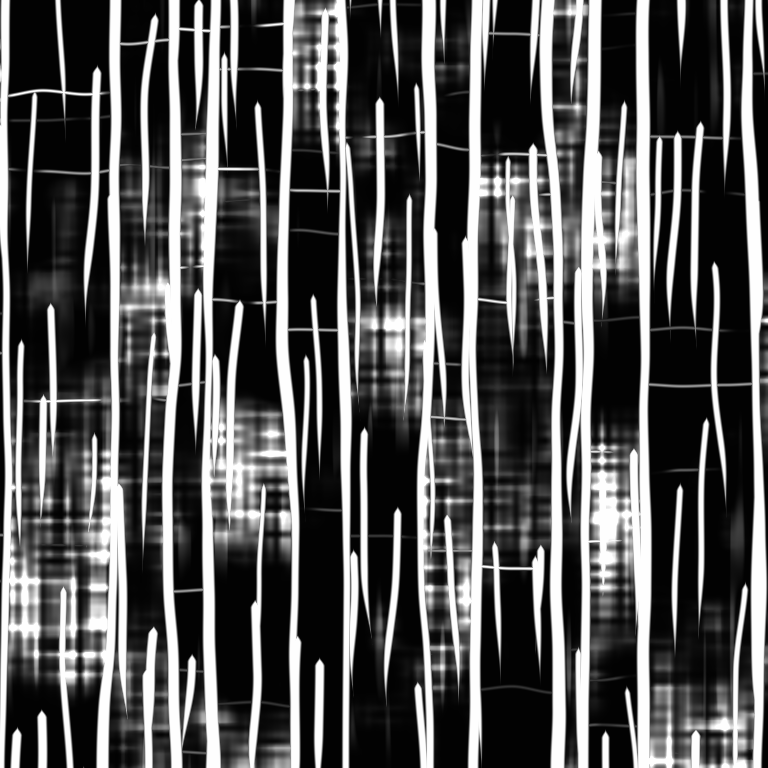
Reproduce this pattern procedurally as a WebGL 1 fragment shader.

```glsl
precision highp float;
// Irregular white vertical strands on black, with faint woven patches and rungs between them.
uniform vec2 u_resolution;

const float LONG_COUNT = 12.0;       // full-height strands across the canvas
const float LONG_HALF_WIDTH = 0.0064;
const float LONG_WANDER = 0.026;
const float SHORT_COUNT = 30.0;      // columns of broken strands
const float SHORT_HALF_WIDTH = 0.0046;
const float SHORT_CELL = 0.42;       // height holding one broken strand
const float SHORT_LEAN = 0.022;
const float EDGE_SOFTNESS = 0.0019;
const float RUNG_ROWS = 17.0;
const float RUNG_CHANCE = 0.34;
const float RUNG_HALF_HEIGHT = 0.0016;
const vec2 WARP_THREADS = vec2(125.0, 9.0);
const vec2 WEFT_THREADS = vec2(14.0, 115.0);
const float WEAVE_GAIN = 1.75;
const vec3 INK = vec3(0.008);
const vec3 PAPER = vec3(0.995);

float hash(vec2 p) {
  return fract(sin(dot(p, vec2(127.1, 311.7))) * 43758.545);
}

float noise(vec2 p) {
  vec2 cell = floor(p), f = fract(p);
  f = f * f * (3.0 - 2.0 * f);
  float low = mix(hash(cell), hash(cell + vec2(1.0, 0.0)), f.x);
  float high = mix(hash(cell + vec2(0.0, 1.0)), hash(cell + 1.0), f.x);
  return mix(low, high, f.y);
}

// Centre line of a full-height strand at height y.
float longCenter(float id, float y) {
  float home = (id + 0.5 + 0.65 * (hash(vec2(id, 3.0)) - 0.5)) / LONG_COUNT;
  return home + LONG_WANDER * (noise(vec2(id * 17.0, y * 3.2)) - 0.5)
       + 0.004 * (noise(vec2(id * 31.0, y * 13.0)) - 0.5);
}

// Signed distance to a broken strand: blunt at the top, tapering downwards.
float shortStrand(vec2 p, float id) {
  float v = p.y / SHORT_CELL + 5.0 * hash(vec2(id, 11.0));
  vec2 seed = vec2(id, floor(v));
  float f = fract(v);
  float bottom = 0.36 * hash(seed + 20.0);
  float top = 1.0 - 0.34 * hash(seed + 40.0);
  float body = smoothstep(bottom, bottom + 0.3, f) * (1.0 - smoothstep(top - 0.035, top, f));
  float x = (id + hash(seed + 60.0)) / SHORT_COUNT
          + SHORT_LEAN * (f - 0.5) * (2.0 * hash(seed + 80.0) - 1.0)
          + 0.012 * (noise(vec2(id * 13.0, p.y * 8.0)) - 0.5);
  float halfWidth = SHORT_HALF_WIDTH * mix(0.65, 1.3, hash(seed + 100.0));
  return abs(p.x - x) - mix(-EDGE_SOFTNESS, halfWidth, body);
}

// Grey cloth of crossing threads, in patches that fill single columns.
float weave(vec2 p, float column) {
  float patches = noise(vec2(column * 19.0, p.y * 5.5)) * 0.75 + noise(p * vec2(22.0, 16.0)) * 0.25;
  float warp = noise(p * WARP_THREADS);
  float weft = noise(p * WEFT_THREADS + 37.0);
  float cloth = warp * weft + 0.22 * smoothstep(0.6, 0.95, max(warp, weft));
  float hairs = smoothstep(0.76, 0.95, noise(p * vec2(85.0, 7.0) + 71.0));
  float amount = smoothstep(0.4, 0.82, patches);
  return WEAVE_GAIN * amount * cloth + 0.3 * hairs * smoothstep(0.25, 0.6, patches);
}

// Thin, uneven crossbars spanning a column.
float rungs(vec2 p, float column, float edge) {
  float v = p.y * RUNG_ROWS + hash(vec2(column, 7.0));
  vec2 seed = vec2(column * 3.0, floor(v));
  float level = mix(0.2, 0.8, hash(seed + 9.0)) + 0.16 * (noise(vec2(p.x * 18.0, seed.y)) - 0.5);
  float d = abs(fract(v) - level) / RUNG_ROWS - RUNG_HALF_HEIGHT;
  float present = step(hash(seed + 15.0), RUNG_CHANCE);
  float wear = smoothstep(0.15, 0.5, noise(vec2(p.x * 28.0, seed.y * 5.0)));
  float strength = mix(0.2, 1.15, pow(hash(seed + 27.0), 1.5));
  return present * wear * strength * (1.0 - smoothstep(-edge, edge, d));
}

void main() {
  vec2 p = gl_FragCoord.xy / u_resolution;
  float edge = max(EDGE_SOFTNESS, 0.75 / u_resolution.y);
  float strand = 1.0;
  float column = 0.0;

  // Long strands also number the columns between them.
  for (float id = 0.0; id < LONG_COUNT; id++) {
    float x = longCenter(id, p.y);
    float swell = mix(0.6, 1.4, noise(vec2(id * 23.0, p.y * 4.0)));
    strand = min(strand, abs(p.x - x) - LONG_HALF_WIDTH * swell);
    column += step(x, p.x);
  }
  for (float id = -1.0; id <= SHORT_COUNT; id++) {
    strand = min(strand, shortStrand(p, id));
  }

  float light = max(weave(p, column), rungs(p, column, edge));
  light = max(light, 1.0 - smoothstep(-edge, edge, strand));
  gl_FragColor = vec4(mix(INK, PAPER, clamp(light, 0.0, 1.0)), 1.0);
}
```
